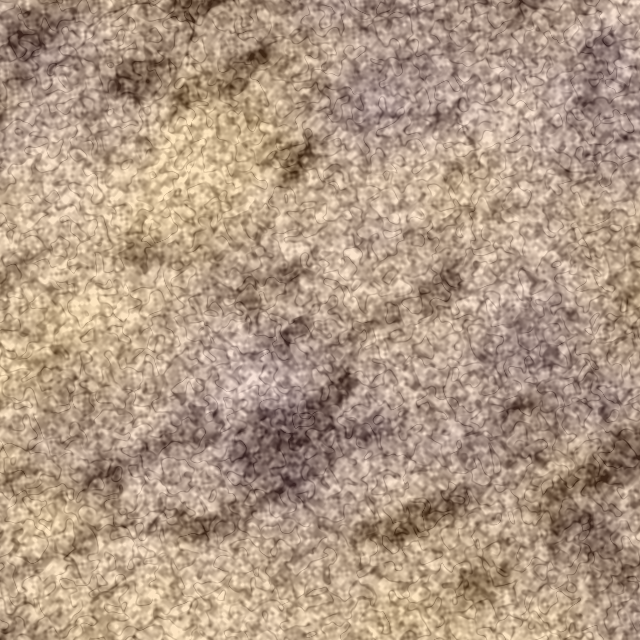
Write a Shadertoy shader that draws this texture.

```glsl
// Weathered sandy stone: cream and grey-brown patches under a fine curly grain,
// with slanted dark stains and broken hairline cracks.
// Built from layered value noise; contour lines of noise make the curls and cracks.

#define BASE_TONE 0.77
#define PATCH_AMOUNT 0.34
#define STAIN_AMOUNT 0.23
#define CRACK_AMOUNT 0.16
#define CURL_AMOUNT 0.15
#define GRAIN_AMOUNT 0.32
#define CURL_SCALE 78.0
#define GRAIN_SCALE 185.0
#define STAIN_SCALE 8.0
#define STAIN_ANGLE 0.5

float hash(vec2 p) {
    return fract(sin(dot(p, vec2(127.1, 311.7))) * 43758.5);
}

float noise(vec2 p) {
    vec2 cell = floor(p);
    vec2 f = fract(p);
    f = f * f * (3.0 - 2.0 * f);
    float bottom = mix(hash(cell), hash(cell + vec2(1, 0)), f.x);
    float top = mix(hash(cell + vec2(0, 1)), hash(cell + vec2(1, 1)), f.x);
    return mix(bottom, top, f.y);
}

mat2 rotation(float angle) {
    float c = cos(angle), s = sin(angle);
    return mat2(c, -s, s, c);
}

// Four octaves, turned between steps to hide the lattice, range 0 to 1
float fbm(vec2 p) {
    float sum = 0.0, weight = 0.5;
    for (int i = 0; i < 4; i++) {
        sum += weight * noise(p);
        p = rotation(0.65) * p * 2.03 + 17.3;
        weight *= 0.5;
    }
    return sum / 0.9375;
}

// Line along the middle contour of a noise value
float contour(float value, float width) {
    return 1.0 - smoothstep(0.0, width, abs(value - 0.5));
}

// Small dark loops, bent by a second noise
float curls(vec2 uv) {
    vec2 p = rotation(0.4) * uv * CURL_SCALE;
    vec2 bend = vec2(noise(p * 0.8 + 31.0), noise(p * 0.8 + 57.0)) - 0.5;
    return contour(noise(p + 1.3 * bend), 0.17);
}

// Fine speckle in two sizes, centred on zero
float grain(vec2 uv) {
    float fine = noise(rotation(0.9) * uv * GRAIN_SCALE) - 0.5;
    float coarse = noise(rotation(0.2) * uv * GRAIN_SCALE * 0.5 + 9.0) - 0.5;
    return fine + 0.7 * coarse;
}

// Ragged dark blots, stretched along a slant
float stains(vec2 uv, float shade) {
    vec2 p = rotation(STAIN_ANGLE) * uv * STAIN_SCALE * vec2(1.0, 1.0);
    p.y *= 1.7;
    float blot = fbm(p + 5.0) + 0.35 * (shade - 0.5);
    return smoothstep(0.56, 0.76, blot);
}

// Hairlines that fade in and out
float cracks(vec2 uv) {
    float line = contour(fbm(uv * 4.5 + 40.0), 0.014);
    return line * smoothstep(0.5, 0.66, fbm(uv * 6.0 + 71.0));
}

// Brown to cream ramp; cool shifts it from yellow to pinkish grey
vec3 stoneColour(float tone, float cool) {
    vec3 colour = vec3(tone, tone - 0.09, tone - 0.135 - 0.05 * tone);
    return colour + cool * vec3(-0.02, -0.01, 0.07);
}

void mainImage(out vec4 fragColor, in vec2 fragCoord) {
    vec2 uv = fragCoord / iResolution.y;

    // Broad patches of shade and tint
    float shade = fbm(rotation(0.5) * uv * vec2(3.2, 4.2) + 12.0);
    float mottle = fbm(uv * 13.0 + 23.0);
    float tint = fbm(uv * 2.6 + 3.0);
    float cool = clamp(4.0 * (0.5 * (shade + tint) - 0.5), -0.7, 0.8);

    // Tone from the largest layer to the finest
    float tone = BASE_TONE;
    tone -= PATCH_AMOUNT * (shade - 0.5);
    tone += 0.6 * PATCH_AMOUNT * (mottle - 0.5);
    tone -= STAIN_AMOUNT * stains(uv, shade);
    tone -= CRACK_AMOUNT * cracks(uv);
    tone -= CURL_AMOUNT * curls(uv);
    tone += GRAIN_AMOUNT * grain(uv);

    vec3 colour = stoneColour(clamp(tone, 0.24, 0.98), cool);
    fragColor = vec4(clamp(colour, 0.0, 1.0), 1.0);
}
```
